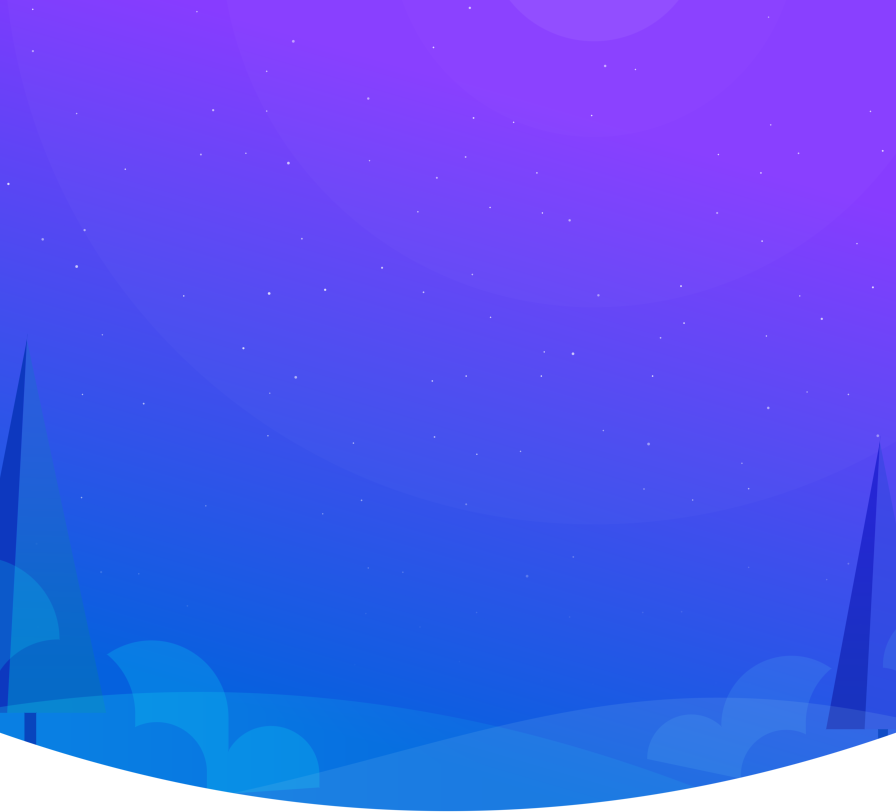
This background is drawn by a WebGL 1 fragment shader. Its source:

```glsl
precision highp float;
// Violet-to-blue night sky with moon halos, stars, trees, bushes and hills above a white curved edge.
uniform vec2 u_resolution;

const vec3 SKY_LOW = vec3(0.02, 0.38, 0.87);
const vec3 SKY_HIGH = vec3(0.52, 0.22, 1.0);
const vec3 LEAF_CYAN = vec3(0.03, 0.80, 0.95);
const vec3 LEAF_PALE = vec3(0.35, 0.75, 0.95);
const vec3 TRUNK = vec3(0.03, 0.27, 0.74);

float hash(vec2 p) {
  p = fract(p * vec2(0.1031, 0.1137));
  p += dot(p, p.yx + 33.33);
  return fract((p.x + p.y) * p.x * 91.7);
}

float fill(float d, float soft) {
  return 1.0 - smoothstep(-soft, soft, d);
}

float circle(vec2 p, vec2 center, float radius) {
  return length(p - center) - radius;
}

// Round top with straight sides running down
float dome(vec2 p, vec2 center, float radius) {
  p -= center;
  return length(vec2(p.x, max(p.y, 0.0))) - radius;
}

// Triangular side of a tree, from its apex to a flat base
float treeFace(vec2 p, vec2 apex, float base, float left, float right) {
  float t = (apex.y - p.y) / (apex.y - base);
  float l = mix(apex.x, left, t);
  float r = mix(apex.x, right, t);
  return max(max(l - p.x, p.x - r), base - p.y);
}

float box(vec2 p, vec2 low, vec2 high) {
  vec2 d = max(low - p, p - high);
  return max(d.x, d.y);
}

float crescent(vec2 p, vec2 center, float radius, vec2 bite, float biteRadius) {
  return max(circle(p, center, radius), -circle(p, bite, biteRadius));
}

// Bush in units of its main radius: bitten dome, side dome, sloping floor
float bush(vec2 q, vec2 side, vec2 floorLine) {
  float body = dome(q, vec2(0.0), 1.0);
  body = max(body, -dome(q, vec2(-1.21, 0.045), 1.0));
  body = max(body, -dome(q, vec2(0.07, -0.71), 0.65));
  float shape = min(body, dome(q, side, 0.63));
  return max(shape, floorLine.x + floorLine.y * q.x - q.y);
}

float stars(vec2 p, float cell, float soft) {
  vec2 id = floor(p / cell);
  vec2 spot = 0.15 + 0.7 * vec2(hash(id + 3.7), hash(id + 41.3));
  float size = mix(0.0007, 0.0016, pow(hash(id + 87.1), 3.0));
  float present = step(hash(id + 17.9), 0.6);
  float glow = mix(0.5, 1.0, hash(id + 63.2));
  return present * glow * fill(circle(p, (id + spot) * cell, size), soft);
}

void main() {
  vec2 p = gl_FragCoord.xy / u_resolution * vec2(1.0, 0.90625);
  float soft = 0.75 / u_resolution.x;

  // Sky
  float height = 0.52 + 1.3 * (p.y - 0.4505) + 0.38 * (p.x - 0.5);
  vec3 color = mix(SKY_LOW, SKY_HIGH, clamp(height, 0.0, 1.0));

  // Moon and halos
  vec2 moon = vec2(0.663, 0.980);
  color = mix(color, vec3(1.0), 0.06 * fill(circle(p, moon, 0.1198), soft));
  color = mix(color, vec3(1.0), 0.015 * fill(circle(p, moon, 0.2266), soft));
  color = mix(color, vec3(1.0), 0.018 * fill(circle(p, moon, 0.4167), soft));
  color = mix(color, vec3(1.0), 0.02 * fill(circle(p, moon, 0.659), soft));

  // Stars, fading toward the ground
  float starFade = smoothstep(0.12, 0.52, p.y);
  color = mix(color, vec3(1.0), 0.9 * starFade * stars(p, 0.0625, soft));

  // Trees
  vec2 apexL = vec2(0.030, 0.527);
  vec2 apexR = vec2(0.982, 0.413);
  vec3 lit = mix(vec3(0.02, 0.42, 0.77), vec3(0.16, 0.37, 0.86), smoothstep(0.11, 0.5, p.y));
  vec3 shade = mix(vec3(0.09, 0.19, 0.74), vec3(0.14, 0.14, 0.83), smoothstep(0.1, 0.4, p.y));
  color = mix(color, lit, 0.9 * fill(treeFace(p, apexL, 0.1107, 0.008, 0.1185), soft));
  color = mix(color, vec3(0.05, 0.22, 0.75), fill(treeFace(p, apexL, 0.1107, -0.051, 0.008), soft));
  color = mix(color, vec3(0.18, 0.27, 0.86), 0.5 * fill(treeFace(p, apexR, 0.0924, 0.965, 1.045), soft));

  // Bushes
  vec2 bushL = (p - vec2(0.169, 0.1055)) / 0.086;
  vec2 bushR = (p - vec2(0.883, 0.0964)) / vec2(-0.078, 0.078);
  float leavesL = bush(bushL, vec2(1.55, -0.74), vec2(-1.06, 0.07)) * 0.086;
  float leavesR = bush(bushR, vec2(1.43, -0.47), vec2(-0.91, 0.21)) * 0.078;
  float edgeL = crescent(p, vec2(-0.026, 0.1927), 0.0924, vec2(0.065, 0.1146), 0.078);
  float edgeR = crescent(p, vec2(1.048, 0.164), 0.0625, vec2(0.979, 0.099), 0.0625);
  color = mix(color, LEAF_CYAN, 0.26 * fill(leavesL, soft));
  color = mix(color, LEAF_PALE, 0.16 * fill(leavesR, soft));
  color = mix(color, LEAF_CYAN, 0.22 * fill(edgeL, soft));
  color = mix(color, LEAF_PALE, 0.14 * fill(edgeR, soft));
  color = mix(color, shade, 0.95 * fill(treeFace(p, apexR, 0.0924, 0.922, 0.965), soft));

  // Translucent hills
  float hillL = 0.134 - 0.346 * (p.x - 0.221) * (p.x - 0.221);
  float slope = (p.x - 0.801) / 0.521;
  float hillR = 0.1276 - 0.1615 * (1.0 - exp(-slope * slope));
  float hillFade = mix(0.24, 0.10, smoothstep(0.0, 0.55, p.x));
  color = mix(color, vec3(0.08, 0.88, 0.95), hillFade * fill(p.y - hillL, soft));
  color = mix(color, vec3(0.55, 0.78, 0.92), 0.15 * fill(p.y - hillR, soft));

  // Trunks
  color = mix(color, TRUNK, fill(box(p, vec2(0.0273, 0.0), vec2(0.0404, 0.1107)), soft));
  color = mix(color, TRUNK, 0.8 * fill(box(p, vec2(0.980, 0.0), vec2(0.991, 0.0924)), soft));

  // White curved base
  float across = 2.0 * p.x - 1.0;
  color = mix(color, vec3(1.0), fill(p.y - 0.001 - 0.0875 * across * across, soft));
  gl_FragColor = vec4(color, 1.0);
}
```
